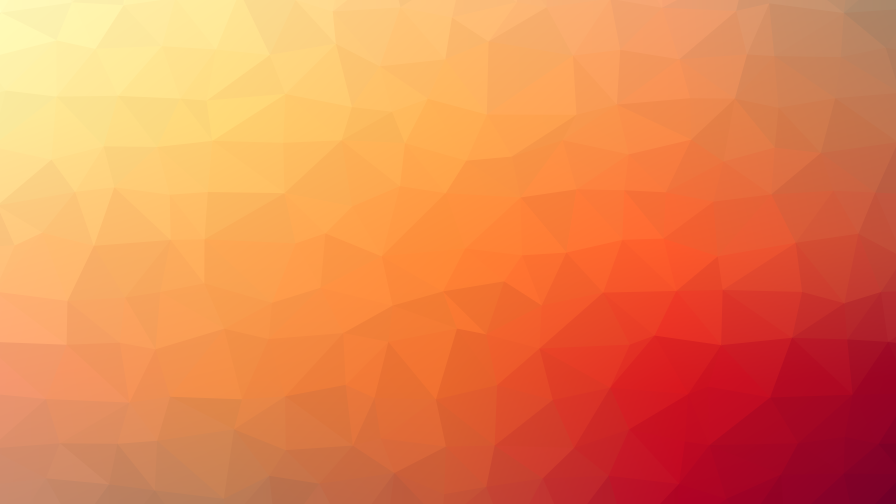
A WebGL 1 fragment shader for this background:

```glsl
precision highp float;
// Low-poly mesh of soft triangles over a pale yellow to orange to crimson gradient.

uniform vec2 u_resolution;

float hash(vec2 p) {
    return fract(sin(dot(p, vec2(127.1, 311.7))) * 43758.5453);
}

// Five evenly spaced colour stops for t from 0 to 1
vec3 ramp(float t, vec3 a, vec3 b, vec3 c, vec3 d, vec3 e) {
    t = clamp(t, 0.0, 1.0) * 4.0;
    vec3 col = mix(a, b, clamp(t, 0.0, 1.0));
    col = mix(col, c, clamp(t - 1.0, 0.0, 1.0));
    col = mix(col, d, clamp(t - 2.0, 0.0, 1.0));
    return mix(col, e, clamp(t - 3.0, 0.0, 1.0));
}

// Smooth colour field: horizontal ramps blended from bottom to top
vec3 gradient(vec2 p) {
    float x = p.x * u_resolution.y / u_resolution.x;
    vec3 bottom = ramp(x, vec3(0.78, 0.54, 0.43), vec3(0.71, 0.48, 0.34),
        vec3(0.78, 0.34, 0.22), vec3(0.70, 0.01, 0.14), vec3(0.44, 0.0, 0.16));
    vec3 lower = ramp(x, vec3(0.97, 0.60, 0.44), vec3(0.95, 0.55, 0.27),
        vec3(0.93, 0.42, 0.18), vec3(0.85, 0.08, 0.12), vec3(0.60, 0.01, 0.14));
    vec3 middle = ramp(x, vec3(1.0, 0.75, 0.47), vec3(1.0, 0.67, 0.34),
        vec3(1.0, 0.53, 0.21), vec3(1.0, 0.36, 0.17), vec3(0.76, 0.28, 0.21));
    vec3 upper = ramp(x, vec3(1.0, 0.93, 0.62), vec3(1.0, 0.83, 0.45),
        vec3(1.0, 0.68, 0.32), vec3(0.96, 0.53, 0.28), vec3(0.74, 0.44, 0.30));
    vec3 top = ramp(x, vec3(1.0, 0.98, 0.74), vec3(1.0, 0.90, 0.60),
        vec3(1.0, 0.76, 0.48), vec3(0.96, 0.63, 0.44), vec3(0.66, 0.53, 0.42));
    return ramp(p.y, bottom, lower, middle, upper, top);
}

// Mesh layout: a jittered grid in units of canvas height
const vec2 cellSize = vec2(0.111, 0.0955);
const vec2 gridOrigin = vec2(0.0, 0.035);

vec2 vertex(vec2 id) {
    vec2 jitter = vec2(hash(id), hash(id + 37.3)) - 0.5;
    return gridOrigin + (id + jitter * vec2(0.72, 0.56)) * cellSize;
}

// Signed distance to the left of edge a-b
float edge(vec2 p, vec2 a, vec2 b) {
    vec2 along = normalize(b - a);
    return dot(p - a, vec2(-along.y, along.x));
}

// Adds one counter-clockwise facet, weighted by its pixel coverage
void addFacet(inout vec4 sum, vec2 p, vec2 a, vec2 b, vec2 c) {
    float inside = min(edge(p, a, b), min(edge(p, b, c), edge(p, c, a)));
    float coverage = clamp(inside * u_resolution.y + 0.5, 0.0, 1.0);
    if (coverage > 0.0) {
        vec2 centre = (a + b + c) / 3.0;
        vec3 col = gradient(mix(centre, p, 0.4));
        col *= 1.0 + 0.045 * (hash(floor(centre * 500.0)) - 0.5);
        sum += vec4(col, 1.0) * coverage;
    }
}

void main() {
    vec2 p = gl_FragCoord.xy / u_resolution.y;
    vec2 home = floor((p - gridOrigin) / cellSize);
    vec4 sum = vec4(gradient(p), 1.0) * 0.001;

    // Split each nearby cell along its shorter diagonal
    for (int j = -1; j <= 1; j++) {
        for (int i = -1; i <= 1; i++) {
            vec2 id = home + vec2(float(i), float(j));
            vec2 a = vertex(id);
            vec2 b = vertex(id + vec2(1.0, 0.0));
            vec2 c = vertex(id + vec2(1.0, 1.0));
            vec2 d = vertex(id + vec2(0.0, 1.0));
            if (distance(a, c) < distance(b, d)) {
                addFacet(sum, p, a, b, c);
                addFacet(sum, p, a, c, d);
            } else {
                addFacet(sum, p, a, b, d);
                addFacet(sum, p, b, c, d);
            }
        }
    }
    gl_FragColor = vec4(sum.rgb / sum.a, 1.0);
}
```
